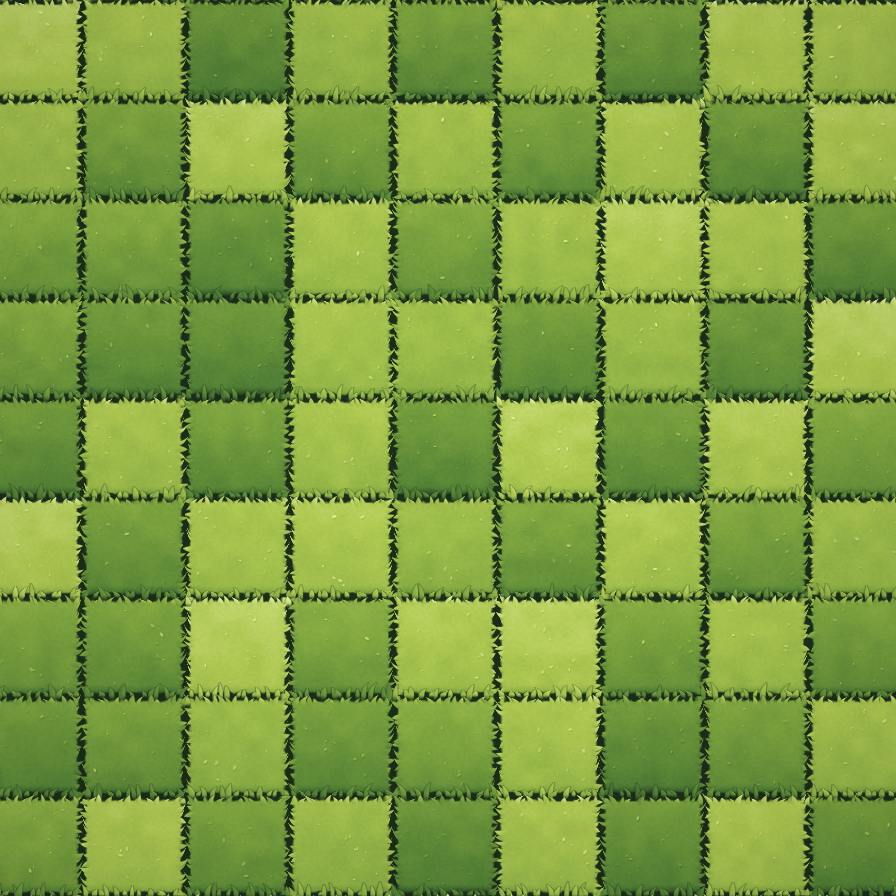
Write a Shadertoy shader that draws this pattern.

```glsl
// Checkered lawn of light and dark grass tiles with blade fringes, dark seams and scattered specks.
#define GRID vec2(8.63, 9.0)      // tiles across and down
#define SHIFT vec2(0.213, 0.0)    // where the first column is cut
#define SEAM 0.026                // half width of the dark seam, in tiles
#define BLADES 13.0               // blades along one tile edge
#define BLADE_WIDTH 0.027
#define SPECKS 10
#define FLIP 0.2                  // share of tiles breaking the checker
#define SHADOW vec3(0.12, 0.20, 0.12)
#define DARK vec3(0.30, 0.48, 0.20)
#define MID vec3(0.48, 0.63, 0.24)
#define LIGHT vec3(0.67, 0.77, 0.31)
#define TIP vec3(0.86, 0.91, 0.58)

vec3 hash3(vec3 p) {
    p = fract(p * vec3(0.1031, 0.1030, 0.0973) + 0.137);
    p += dot(p, p.yxz + 33.33);
    return fract((p.xxy + p.yxx) * p.zyx);
}

float noise(vec2 p) {
    vec2 i = floor(p), f = fract(p);
    f = f * f * (3.0 - 2.0 * f);
    float a = hash3(vec3(i, 7.0)).x, b = hash3(vec3(i + vec2(1, 0), 7.0)).x;
    float c = hash3(vec3(i + vec2(0, 1), 7.0)).x, d = hash3(vec3(i + 1.0, 7.0)).x;
    return mix(mix(a, b, f.x), mix(c, d, f.x), f.y);
}

// Colour ramp: 0 shadow, 1 dark, 2 mid, 3 light, 4 blade tip
vec3 grass(float tone) {
    vec3 c = mix(SHADOW, DARK, clamp(tone, 0.0, 1.0));
    c = mix(c, MID, clamp(tone - 1.0, 0.0, 1.0));
    c = mix(c, LIGHT, clamp(tone - 2.0, 0.0, 1.0));
    return mix(c, TIP, clamp(tone - 3.0, 0.0, 1.0));
}

// Tone of a tile at height y inside it, brighter toward the top
float tileTone(vec2 id, float y) {
    vec3 r = hash3(vec3(id, 2.0));
    bool isLight = (mod(id.x + id.y, 2.0) > 0.5) != (r.x < FLIP);
    float base = isLight ? mix(2.5, 3.15, r.y) : mix(1.4, 2.0, r.y);
    return base + (isLight ? 0.45 : 0.85) * (clamp(y, 0.0, 1.0) - 0.5);
}

// Fringe on both sides of the nearest seam; upright selects the vertical seams
void drawFringe(inout vec3 col, vec2 g, bool upright, float aa) {
    vec2 q = upright ? g.yx : g;
    float seam = floor(q.y + 0.5), d = q.y - seam;
    for (int s = 0; s < 2; s++) {
        float side = s == 0 ? 1.0 : -1.0;
        bool bottom = !upright && s == 0;
        for (int k = -2; k <= 2; k++) {
            float i = floor(q.x * BLADES) + float(k);
            vec3 r = hash3(vec3(i, seam, side + (upright ? 9.0 : 4.0)));
            vec3 v = hash3(vec3(seam, i, side + 15.0));
            // Bottom blades rise into their tile, the others reach out over the seam
            float len = bottom ? mix(0.04, 0.13, r.y * r.y) : mix(0.035, 0.085, r.y);
            float t = bottom ? (d - 0.02) / len : (0.058 - side * d) / len;
            float lean = ((r.z - 0.5) * 1.7 + (upright ? 0.4 : 0.0)) / BLADES;
            float x = q.x - (i + 0.5 + (r.x - 0.5) * 0.8) / BLADES - lean * t * abs(t);
            float width = BLADE_WIDTH * mix(0.65, 1.15, v.x) * (1.0 - t * t);
            float edge = abs(x) - width;
            float root = smoothstep(-0.8, 0.1, t) * step(abs(t), 1.0);

            vec2 id = vec2(floor((i + 0.5) / BLADES), seam + min(side, 0.0));
            if (upright) id = id.yx;
            float tone = tileTone(id, g.y - id.y);
            float lift = bottom ? 0.5 : upright ? 0.6 : 0.75;
            tone += lift * (v.y * 1.5 - 0.25) * clamp(t + 0.3, 0.0, 1.0) - 0.25 * v.z;
            tone += 0.25 * clamp(x / BLADE_WIDTH, -1.0, 1.0);

            float shade = 1.0 - smoothstep(0.0, 0.018, edge);
            col = mix(col, SHADOW, 0.4 * shade * root * smoothstep(-0.2, 0.5, t));
            col = mix(col, grass(tone), root * (1.0 - smoothstep(-aa, aa, edge)));
        }
    }
}

// Small leaves and seeds lying on the tile
void drawSpecks(inout vec3 col, vec2 id, vec2 f, float aa) {
    for (int i = 0; i < SPECKS; i++) {
        vec3 r = hash3(vec3(id, float(i) + 20.0));
        vec3 v = hash3(vec3(id.yx, float(i) + 50.0));
        vec2 p = f - (0.12 + 0.76 * r.xy);
        float a = 6.28 * r.z, size = mix(0.008, 0.024, v.x * v.x);
        mat2 turn = mat2(cos(a), sin(a), -sin(a), cos(a));
        float leaf = length(turn * p * vec2(1.0, 1.8)) - size;
        float under = length(turn * (p + vec2(-0.006, 0.012)) * vec2(1.0, 1.6)) - size;
        float tone = tileTone(id, f.y);
        float strength = mix(0.3, 0.95, v.z);
        col = mix(col, grass(tone - 0.7), 0.6 * strength * (1.0 - smoothstep(-aa, 0.012, under)));
        col = mix(col, grass(tone + mix(0.4, 1.7, v.y)), strength * (1.0 - smoothstep(-aa, aa, leaf)));
    }
}

void mainImage(out vec4 fragColor, in vec2 fragCoord) {
    vec2 uv = fragCoord / iResolution.xy;
    vec2 g = uv * GRID + SHIFT;
    vec2 id = floor(g), f = fract(g);
    float aa = 0.8 * GRID.y / iResolution.y;

    // Mottled tile surface, shaded toward its lower edge
    float tone = tileTone(id, f.y);
    tone += 0.3 * (noise(g * 6.0) - 0.5) + 0.16 * (noise(g * 45.0) - 0.5);
    tone -= 0.65 * (1.0 - smoothstep(0.02, 0.13, f.y));
    vec3 col = grass(tone);
    drawSpecks(col, id, f, aa);

    // Dark seam with a ragged border
    vec2 m = min(f, 1.0 - f);
    float inset = min(m.x, m.y) - SEAM - 0.025 * noise(g * 28.0);
    col = mix(SHADOW * 0.85, col, smoothstep(-0.012, 0.02, inset));

    drawFringe(col, g, true, aa);
    drawFringe(col, g, false, aa);

    // Gentle falloff toward the corners
    vec2 c = uv - 0.5;
    col *= 1.03 - 0.22 * dot(c, c);
    fragColor = vec4(col, 1.0);
}
```
